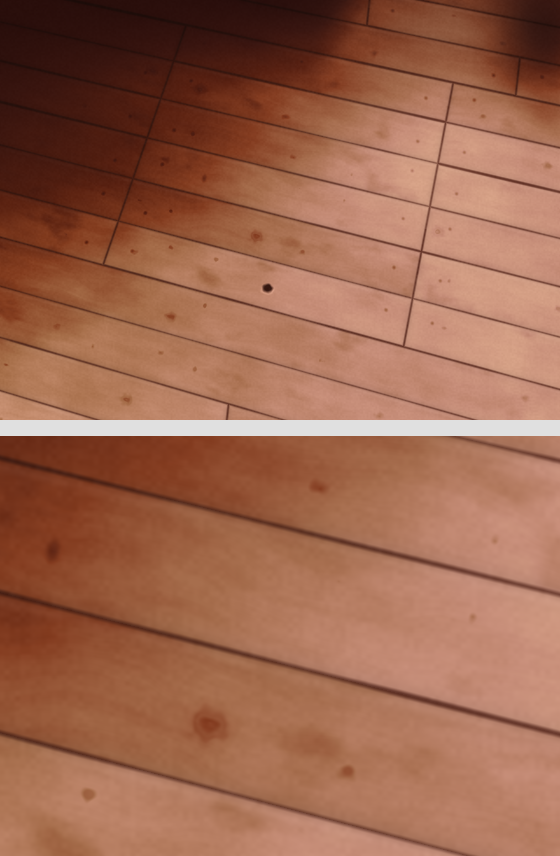
Top, the full canvas; bottom, a detail of the centre.
This texture is drawn by a WebGL 2 fragment shader. Its source:

```glsl
#version 300 es
precision highp float;
// Worn wooden floorboards seen at a slant: rows fan out by a quadratic that is
// inverted per point, end seams split them into boards, and a soft light field
// picks the wood colour from a ramp. Noise adds grain, stains, knots and nails.
uniform vec2 u_resolution;
out vec4 fragColor;

const float ROW_START = 0.052, ROW_STEP = 0.0903, ROW_GROWTH = 0.00243;
const float SLOPE = 0.225, SLOPE_FAN = 0.0095;
const float GAP_HALF = 0.0012, SEAM_HALF = 0.0017, EDGE_SOFT = 0.0022;
const float KNOT_CELLS = 6.0, NAIL_INSET = 0.058, NAIL_RADIUS = 0.004;
const float BOARD_VARIATION = 0.11, GRAIN = 0.06, STAIN = 0.17, SPECKLE = 0.024;
const vec2 HOLE = vec2(0.637, 0.686);
const vec3 GAP_COLOR = vec3(0.32, 0.14, 0.10);
const vec3 DUSTY = vec3(0.51, 0.31, 0.22);
const vec3 RAMP[7] = vec3[7](
  vec3(0.16, 0.055, 0.045), vec3(0.22, 0.08, 0.06), vec3(0.35, 0.13, 0.07),
  vec3(0.52, 0.24, 0.13), vec3(0.65, 0.43, 0.30), vec3(0.78, 0.56, 0.47),
  vec3(0.91, 0.73, 0.58));
const float STOPS[7] = float[7](0.0, 0.15, 0.36, 0.54, 0.73, 0.91, 1.2);

float hash(vec2 p) {
  return fract(sin(dot(p, vec2(127.1, 311.7))) * 43758.5453);
}

float noise(vec2 p) {
  vec2 i = floor(p), f = fract(p);
  f = f * f * (3.0 - 2.0 * f);
  return mix(mix(hash(i), hash(i + vec2(1, 0)), f.x),
             mix(hash(i + vec2(0, 1)), hash(i + vec2(1, 1)), f.x), f.y);
}

float fbm(vec2 p) {
  float sum = 0.0, amp = 0.5;
  for (int i = 0; i < 4; i++, amp *= 0.5) {
    sum += amp * noise(p);
    p = p * 2.03 + 17.3;
  }
  return sum;
}

float bump(vec2 d) { return exp(-dot(d, d)); }

vec3 woodRamp(float t) {
  vec3 c = RAMP[0];
  for (int i = 1; i < 7; i++)
    c = mix(c, RAMP[i], clamp((t - STOPS[i - 1]) / (STOPS[i] - STOPS[i - 1]), 0.0, 1.0));
  return c;
}

// Signed offset from the nearest end seam (x) and seams passed (y).
vec2 endSeams(vec2 p, float row) {
  if (row > -1.5 && row < 4.5) {
    float left = p.x - 0.464 + 0.3465 * p.y;
    float right = p.x - 1.116 + 0.188 * p.y;
    return vec2(abs(left) < abs(right) ? left : right, step(0.0, left) + step(0.0, right));
  }
  float at = row == -2.0 ? 1.253 : row == -3.0 ? 0.88 : row == 7.0 ? 0.65 : 9.0;
  float side = p.x - at + 0.11 * p.y;
  return vec2(side, step(0.0, side));
}

// Diagonal falloff with a bright pool and two deep shadows along the top.
float lightField(vec2 p) {
  float light = 0.9 * p.y + 0.5 * p.x - 0.01;
  light = min(light, 0.80 + 0.24 * (light - 0.78));
  light += 0.20 * bump((p - vec2(1.05, 0.38)) / vec2(0.30, 0.26));
  light -= 0.13 * bump((p - vec2(0.20, 0.38)) / vec2(0.42, 0.24));
  float wobble = 0.05 * (fbm(p * 5.0) - 0.5);
  light *= smoothstep(-0.04, 0.23, p.y + wobble + 0.3 * smoothstep(0.74, 0.98, p.x));
  return light * (1.0 - 0.88 * bump((p - vec2(1.30, 0.06)) / vec2(0.13, 0.18)));
}

// Soft round knots, kept inside their own row; the large ones show rings.
float knots(float along, float across, float row, float spacing) {
  float dark = 0.0;
  for (int i = -1; i <= 1; i++) {
    vec2 cell = vec2(floor(along * KNOT_CELLS) + float(i), row);
    float size = hash(cell + 3.7);
    vec2 center = vec2(cell.x + hash(cell), 0.25 + 0.5 * hash(cell + 9.1));
    vec2 d = vec2(along - center.x / KNOT_CELLS, (across - center.y) * spacing);
    float dist = length(d * vec2(0.8, 1.0)) + 0.007 * (noise(d * 130.0 + cell) - 0.5);
    float radius = mix(0.005, 0.024, pow(size, 5.0));
    float rings = 0.85 + 0.15 * smoothstep(0.010, 0.016, radius) * sin(dist * 700.0);
    dark += step(0.35, size) * rings * (1.0 - smoothstep(0.0, radius, dist));
  }
  return dark;
}

void main() {
  vec2 p = gl_FragCoord.xy / u_resolution.y;
  p.y = 1.0 - p.y;
  float soft = EDGE_SOFT + 0.5 / u_resolution.y;

  // Row coordinate and local row height
  float b = ROW_STEP + SLOPE_FAN * p.x;
  float c = ROW_START + SLOPE * p.x - p.y;
  float spacing = sqrt(max(b * b - 4.0 * ROW_GROWTH * c, 1e-5));
  float lane = (spacing - b) / (2.0 * ROW_GROWTH);
  float row = floor(lane), across = lane - row;
  vec2 seam = endSeams(p, row);
  vec2 board = vec2(row, seam.y);
  float along = p.x + 0.25 * p.y;

  // Board tone, fibres, stains
  float light = lightField(p), lit = smoothstep(0.0, 0.6, light);
  vec2 wood = vec2(along, lane * 0.1) + 5.0 * hash(board);
  float fibre = fbm(vec2(wood.x * 5.0, wood.y * 110.0 + 6.0 * fbm(wood * 7.0))) - 0.47;
  float stain = fbm(wood * vec2(11.0, 20.0)) - 0.47;
  float tone = light + lit * (BOARD_VARIATION * (hash(board + 2.3) - 0.5) + GRAIN * fibre + STAIN * stain);
  tone -= 0.13 * lit * smoothstep(0.60, 0.85, fbm(wood * vec2(9.0, 17.0) + 40.0));
  tone -= 0.19 * lit * knots(along, across, row, spacing);

  // Nails beside the end seams
  float nailLane = mix(0.3, 0.7, hash(board + sign(seam.x)));
  float nail = length(vec2(abs(seam.x) - NAIL_INSET, (across - nailLane) * spacing));
  tone -= 0.24 * lit * (1.0 - smoothstep(0.0, NAIL_RADIUS + soft, nail));

  vec3 color = woodRamp(tone);
  color *= mix(vec3(1.0, 1.0, 0.94), vec3(1.0, 0.99, 1.01), smoothstep(0.0, 0.9, p.x));
  color = mix(color, DUSTY * (0.35 + light), 0.5 * bump((p - vec2(1.08, 0.06)) / vec2(0.26, 0.15)));

  // Gaps of uneven width and depth, with a worn light rim on the lower side
  float edge = min(across, 1.0 - across) * spacing * 0.97;
  float openness = hash(vec2(floor(lane + 0.5), 4.0 + seam.y));
  float wear = noise(vec2(along * 11.0, floor(lane + 0.5) * 3.0));
  float gapHalf = GAP_HALF * (0.35 + 1.1 * openness * openness + 0.7 * wear);
  float gap = 1.0 - smoothstep(gapHalf - 0.5 * soft, gapHalf + soft, edge);
  gap *= 0.62 + 0.18 * openness + 0.2 * wear;
  float seamGap = 1.0 - smoothstep(SEAM_HALF - 0.7 * soft, SEAM_HALF + soft, abs(seam.x));
  gap = max(gap, seamGap * (0.75 + 0.25 * wear));
  color += 0.03 * lit * bump(vec2((across * spacing - 0.007) / 0.004, 0.0));
  color *= 1.0 - 0.12 * exp(-min(edge, abs(seam.x)) / 0.007);
  color = mix(color, GAP_COLOR * (0.32 + 0.75 * light), 0.9 * gap);

  // Bored hole with a pale chipped rim
  vec2 fromHole = (p - HOLE) * vec2(1.0, 1.1);
  float hole = length(fromHole) + 0.003 * (noise(p * 150.0) - 0.5);
  color += 0.08 * bump(vec2((hole - 0.015) / 0.003, 0.0)) * smoothstep(-0.01, 0.01, fromHole.y);
  color = mix(color, GAP_COLOR * 0.65, 1.0 - smoothstep(0.007, 0.012 + soft, hole));

  color += SPECKLE * (noise(p * 240.0) - 0.5) * (0.4 + 0.6 * lit);
  fragColor = vec4(clamp(color, 0.0, 1.0), 1.0);
}
```
